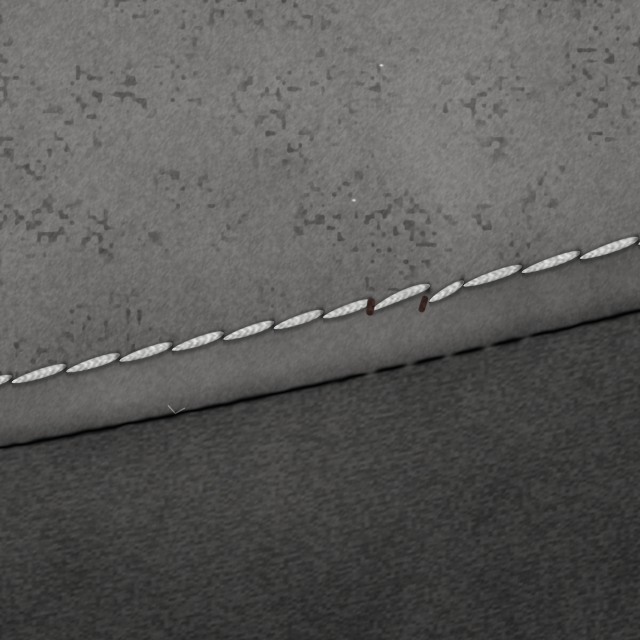
This texture is drawn by a three.js fragment shader. Its source:

```glsl
// Grey suede panel joined to a darker cloth by a rolled piping seam.
// Two quadratic curves split the canvas into suede, piping and cloth; a loop
// lays braided stitches along the upper curve, value noise gives the nap.
#define STITCHES 14
#define THREAD_WIDTH 0.0098
#define SOFT 0.0014
#define NAP 0.10
#define SPECKS 0.13
#define WEAVE 0.085
#define THREAD vec3(0.80, 0.80, 0.795)
#define KNOT vec3(0.21, 0.145, 0.13)

varying vec2 vUv;

float hash(vec2 p) {
  vec3 q = fract(vec3(p.xyx) * 0.1031);
  q += dot(q, q.yzx + 33.33);
  return fract((q.x + q.y) * q.z);
}

float noise(vec2 p) {
  vec2 i = floor(p), f = fract(p);
  f = f * f * (3.0 - 2.0 * f);
  return mix(mix(hash(i), hash(i + vec2(1, 0)), f.x),
             mix(hash(i + vec2(0, 1)), hash(i + vec2(1, 1)), f.x), f.y);
}

float fbm(vec2 p) {
  float sum = 0.0, amp = 0.5;
  for (int i = 0; i < 4; i++) {
    sum += amp * noise(p);
    p = mat2(1.6, 1.2, -1.2, 1.6) * p + 7.3;
    amp *= 0.5;
  }
  return sum / 0.9375;
}

float blob(vec2 p, vec2 centre, vec2 size) {
  vec2 q = (p - centre) / size;
  return exp(-dot(q, q));
}

float segment(vec2 p, vec2 a, vec2 b) {
  vec2 d = b - a;
  return length(p - a - d * clamp(dot(p - a, d) / dot(d, d), 0.0, 1.0));
}

float stitchLine(float x) { return 0.405 + x * (0.195 + 0.025 * x); }
float rollEdge(float x) { return 0.2995 + x * (0.185 + 0.031 * x); }

// Left end of stitch k: gaps shrink slowly, with one short repair stitch
float stitchStart(float k) {
  if (k > 8.5) return 0.7227 + 0.0911 * (k - 9.0);
  return k > 7.5 ? 0.670 : 0.017 + k * (0.0859 - 0.0008 * k);
}

float fineNap(vec2 p) {
  vec2 q = mat2(0.8, 0.6, -0.6, 0.8) * p;
  return 0.5 * noise(q * vec2(330.0, 190.0)) + 0.3 * noise(p * 120.0)
       + 0.2 * noise(p * 430.0) - 0.5;
}

float suede(vec2 p, float above) {
  float g = 0.385 + 0.065 * smoothstep(-0.02, 0.22, above);
  g += 0.035 * blob(p, vec2(0.66, 0.82), vec2(0.2, 0.22));
  g += 0.02 * blob(p, vec2(0.2, 0.82), vec2(0.18));
  g += 0.03 * blob(p, vec2(0.85, 0.68), vec2(0.2, 0.1));
  g += 0.07 * (fbm(p * 7.0) - 0.5) + NAP * 1.3 * fineNap(p);
  float clump = smoothstep(0.35, 0.7, fbm(p * 14.0 + 3.0));
  return g - SPECKS * clump * smoothstep(0.58, 0.9, noise(p * 115.0 + 9.0));
}

float piping(vec2 p, float t) {
  float g = 0.405 - 0.09 * smoothstep(0.45, 0.0, t) - 0.035 * smoothstep(0.65, 1.0, t);
  g -= 0.055 * smoothstep(0.55, 1.0, p.x) + 0.035 * smoothstep(0.2, 0.0, p.x);
  return g + 0.06 * (fbm(p * 16.0) - 0.5) + NAP * fineNap(p);
}

float cloth(vec2 p, float depth) {
  float g = 0.245 - 0.05 * smoothstep(0.04, 0.4, depth);
  g += 0.03 * blob(p, vec2(0.45, 0.24), vec2(0.3, 0.15));
  g += 0.05 * (fbm(p * 9.0) - 0.5);
  float yarn = noise(vec2(p.x * 150.0, depth * 240.0)) - 0.5;
  float rows = sin(depth * 560.0 + 2.0 * noise(p * 25.0));
  return g + WEAVE * yarn + 0.009 * rows + 0.5 * NAP * fineNap(p);
}

void main() {
  vec2 p = vUv;
  float above = p.y - stitchLine(p.x);
  float edge = p.y - rollEdge(p.x) + 0.002 * (noise(p.xx * 45.0) - 0.5);
  float t = edge / (stitchLine(p.x) - rollEdge(p.x));

  // Three fabrics
  float g = mix(cloth(p, -edge), piping(p, t), smoothstep(-SOFT, SOFT, edge));
  g = mix(g, suede(p, above), smoothstep(-0.006, 0.006, above));

  // Dark fold under the roll, crossed by small hidden stitches
  float tie = exp(-pow((fract(p.x / 0.061) - 0.5) * 7.0, 2.0));
  tie *= smoothstep(0.5, 0.58, p.x) * smoothstep(0.88, 0.8, p.x);
  float fold = exp(-pow(edge / (0.0025 + 0.0025 * noise(p.xx * 30.0)), 2.0));
  g *= 1.0 - 0.78 * fold * (1.0 - 0.7 * tie) - 0.18 * exp(-abs(edge) / 0.012);
  g += 0.08 * tie * exp(-pow((edge + 0.003) / 0.005, 2.0));
  vec3 col = g * vec3(1.012, 1.0, 0.99);

  // Braided stitches, each with a dent at its start and a soft shadow
  for (int i = 0; i < STITCHES; i++) {
    float k = float(i) - 1.0, x0 = stitchStart(k), x1 = stitchStart(k + 1.0) + 0.003;
    float s = (p.x - x0) / (x1 - x0), c = clamp(s, 0.0, 1.0);
    float lift = mix(-0.006, 0.003, c);
    if (k == 7.0) lift = -0.012 + 0.034 * c - 0.016 * c * c;
    if (k == 8.0) lift = mix(-0.018, 0.0, c);
    float w = THREAD_WIDTH * pow(4.0 * c * (1.0 - c), 0.4) * (0.78 + 0.3 * c) - SOFT;
    float y = above - lift, v = y / max(w, 0.001);
    float inside = smoothstep(0.0, 0.03, s) * smoothstep(1.0, 0.97, s);
    col *= 1.0 - 0.5 * blob(p, vec2(x0, stitchLine(x0) + 0.001), vec2(0.005, 0.009));
    col *= 1.0 - 0.28 * inside * smoothstep(0.009, 0.0, abs(y + 0.002) - w);
    float braid = sin(p.x * 570.0 + 3.5 * abs(v - 0.1) + k);
    float light = 0.95 + 0.07 * v - 0.25 * v * v * v * v + 0.07 * braid;
    light += 0.22 * (noise(p * vec2(230.0, 330.0)) - 0.5);
    col = mix(col, THREAD * light, inside * smoothstep(SOFT, -SOFT, abs(y) - w));
  }

  // Brown knots beside the repair, stray fibre and lint
  float knot = min(segment(p, vec2(0.578, 0.513), vec2(0.580, 0.528)) - 0.006,
                   segment(p, vec2(0.659, 0.517), vec2(0.664, 0.533)) - 0.005);
  col = mix(col, KNOT * (0.7 + 0.6 * noise(p * 240.0)), smoothstep(SOFT, -SOFT, knot));
  float fibre = min(segment(p, vec2(0.263, 0.366), vec2(0.274, 0.354)),
                    segment(p, vec2(0.274, 0.354), vec2(0.288, 0.362)));
  col += 0.25 * smoothstep(0.002, 0.0, fibre);
  col += 0.4 * (blob(p, vec2(0.596, 0.898), vec2(0.003, 0.002))
              + blob(p, vec2(0.553, 0.687), vec2(0.003, 0.002)));
  gl_FragColor = vec4(clamp(col, 0.0, 1.0), 1.0);
}
```
